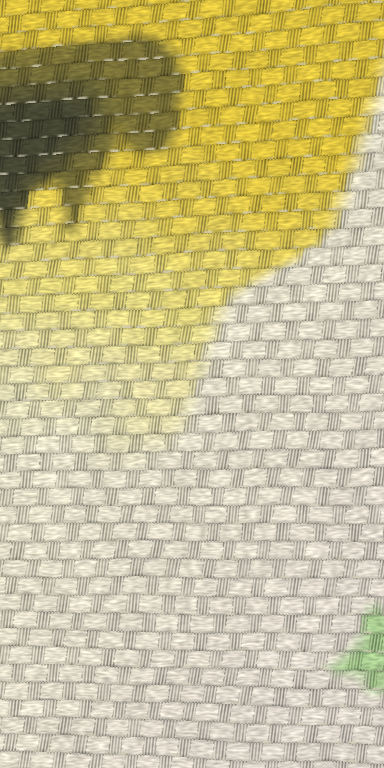
A WebGL 1 fragment shader for this texture:

```glsl
precision highp float;
uniform vec2 u_resolution;

// Cloth geometry, in canvas widths
const vec2 WEAVE_PITCH = vec2(0.092, 0.0455);
const float COLUMN_SLANT = 0.13;
const float ROW_RISE = 0.085;
const float ROW_FAN = 0.06;
const float FLOAT_HALF = 0.32;
const float THREADS = 4.0;
const float DYE_SNAP = 0.25;
const float FRAY = 0.07;

// Dyes
const vec3 IVORY = vec3(0.90, 0.885, 0.785);
const vec3 LILAC = vec3(0.875, 0.845, 0.80);
const vec3 GOLD = vec3(0.87, 0.765, 0.25);
const vec3 LEMON = vec3(0.90, 0.86, 0.53);
const vec3 OLIVE = vec3(0.47, 0.44, 0.22);
const vec3 CHARCOAL = vec3(0.25, 0.26, 0.20);
const vec3 LEAF = vec3(0.63, 0.80, 0.53);
const vec3 BACKLIGHT = vec3(0.86, 0.84, 0.75);

vec2 gradientAt(vec2 cell) {
  float h = fract(sin(dot(cell, vec2(127.1, 311.7))) * 4375.85);
  return vec2(cos(h * 6.2832), sin(h * 6.2832));
}

float gradientNoise(vec2 p) {
  vec2 i = floor(p), f = fract(p);
  vec2 s = f * f * f * (f * (f * 6.0 - 15.0) + 10.0);
  vec2 e = vec2(1.0, 0.0);
  float a = dot(gradientAt(i), f);
  float b = dot(gradientAt(i + e.xy), f - e.xy);
  float c = dot(gradientAt(i + e.yx), f - e.yx);
  float d = dot(gradientAt(i + e.xx), f - e.xx);
  return mix(mix(a, b, s.x), mix(c, d, s.x), s.y);
}

// Capsule tapering from radius ra to rb
float capsule(vec2 p, vec2 a, vec2 b, float ra, float rb) {
  vec2 ab = b - a;
  float t = clamp(dot(p - a, ab) / dot(ab, ab), 0.0, 1.0);
  return length(p - a - ab * t) - mix(ra, rb, t);
}

float smoothMin(float a, float b, float k) {
  float h = max(k - abs(a - b), 0.0) / k;
  return min(a, b) - h * h * k * 0.25;
}

float inside(float d, float softness) {
  return 1.0 - smoothstep(-softness, softness, d);
}

// Printed dye at p, with y measured downward from the top
vec3 dyeColor(vec2 p) {
  float cloud = gradientNoise(p * 5.0);
  vec3 color = mix(IVORY, LILAC, smoothstep(0.5, 1.9, p.y * 0.65 + p.x * 0.75));

  // Yellow field with a bent diagonal border
  float border = 1.06 - 0.33 * p.y - 0.22 * smoothstep(0.58, 0.82, p.y);
  float depth = p.y - 0.16 * p.x + 0.14 * cloud;
  float field = inside(p.x - border, 0.035) * (1.0 - smoothstep(0.70, 1.2, depth));
  color = mix(color, mix(GOLD, LEMON, smoothstep(0.25, 0.85, depth)), field);

  // Dark rounded patch with two hanging points
  float patchDist = capsule(p, vec2(-0.02, 0.25), vec2(0.34, 0.21), 0.11, 0.115);
  patchDist = smoothMin(patchDist, capsule(p, vec2(0.38, 0.20), vec2(0.39, 0.33), 0.085, 0.07), 0.06);
  patchDist = smoothMin(patchDist, capsule(p, vec2(-0.02, 0.36), vec2(0.20, 0.36), 0.15, 0.10), 0.05);
  patchDist = smoothMin(patchDist, capsule(p, vec2(0.02, 0.46), vec2(0.02, 0.63), 0.075, 0.015), 0.03);
  patchDist = smoothMin(patchDist, capsule(p, vec2(0.20, 0.43), vec2(0.185, 0.59), 0.05, 0.012), 0.03);
  float core = capsule(p, vec2(-0.02, 0.38), vec2(0.17, 0.31), 0.14, 0.09);
  core = smoothMin(core, capsule(p, vec2(0.02, 0.42), vec2(0.02, 0.62), 0.09, 0.02), 0.04);
  vec3 ink = mix(OLIVE, CHARCOAL, inside(core + 0.04 * cloud, 0.075));
  color = mix(color, ink, inside(patchDist, 0.024) * 0.96);

  // Small green leaf at the right border
  float leaf = capsule(p, vec2(0.98, 1.61), vec2(0.98, 1.77), 0.03, 0.035);
  leaf = smoothMin(leaf, capsule(p, vec2(1.0, 1.70), vec2(0.87, 1.745), 0.065, 0.01), 0.03);
  return mix(color, LEAF, inside(leaf, 0.025) * 0.85);
}

void main() {
  float pixel = 1.0 / u_resolution.x;
  vec2 p = gl_FragCoord.xy * pixel;
  p.y = u_resolution.y * pixel - p.y;

  // Slanted weave whose rows fan out, alternate rows shifted by half
  vec2 drift = 0.008 * vec2(gradientNoise(p * 5.0 + 9.0), gradientNoise(p * 4.0 + 31.0));
  float rise = ROW_RISE - ROW_FAN * p.y;
  vec2 w = (vec2(p.x + COLUMN_SLANT * p.y, p.y + rise * p.x) + drift) / WEAVE_PITCH;
  float row = floor(w.y);
  w.x += 0.5 * mod(row, 2.0);
  vec2 cell = vec2(floor(w.x), row);
  vec2 q = fract(w) - 0.5;
  vec2 aa = pixel / WEAVE_PITCH;
  vec3 color = dyeColor(p - DYE_SNAP * q * WEAVE_PITCH);

  // Horizontal floats: frayed round ends and fine fibers
  vec2 fray = FRAY * vec2(gradientNoise(w * vec2(3.0, 7.0)), gradientNoise(w * vec2(5.0, 2.0) + 17.0));
  vec2 r = abs(q + fray);
  float bulge = 0.48 - 0.7 * r.x * r.x;
  float floatMask = (1.0 - smoothstep(FLOAT_HALF - aa.x, FLOAT_HALF + aa.x, r.x))
                  * (1.0 - smoothstep(bulge - aa.y, bulge + aa.y, r.y));
  float fiber = gradientNoise(vec2(w.x * 2.5 + row * 7.3, w.y * 5.0));
  float fineFiber = gradientNoise(vec2(w.x * 4.5 + row * 3.7, w.y * 9.0 + 0.6 * w.x));
  float floatShade = 1.02 + 0.13 * fiber + 0.19 * fineFiber - 0.25 * q.y * q.y - 0.15 * q.x * q.x;

  // Vertical bundles between the floats
  float across = (0.5 - abs(q.x)) / (0.5 - FLOAT_HALF);
  float strand = 0.5 + 0.5 * cos(3.1416 * THREADS * (across - 0.25));
  float strandDepth = 0.27 + 0.22 * gradientNoise(w * vec2(5.0, 0.8) + 5.3);
  float bundleShade = 1.0 - strandDepth * (1.0 - strand) - 0.08 * smoothstep(0.3, 0.5, abs(q.y));
  float shade = mix(bundleShade, floatShade, floatMask);

  // Broken shadows below the floats
  float seam = smoothstep(0.30, 0.5, q.y) * smoothstep(-0.3, 0.35, gradientNoise(w * vec2(1.7, 1.0)));
  shade *= 1.0 - 0.18 * seam;
  shade *= 1.0 + 0.06 * gradientNoise(cell * 0.73 + 0.37) + 0.08 * gradientNoise(p * vec2(60.0, 110.0));
  color *= shade;

  // Pale light through pinholes at the seams
  float hole = smoothstep(0.32, 0.44, q.y) * smoothstep(0.08, 0.24, abs(q.x)) * (1.0 - smoothstep(0.38, 0.48, abs(q.x)));
  float glint = 0.75 * smoothstep(-0.3, 0.3, gradientNoise(p * 17.0));
  color = mix(color, BACKLIGHT, hole * glint);
  gl_FragColor = vec4(clamp(color, 0.0, 1.0), 1.0);
}
```
